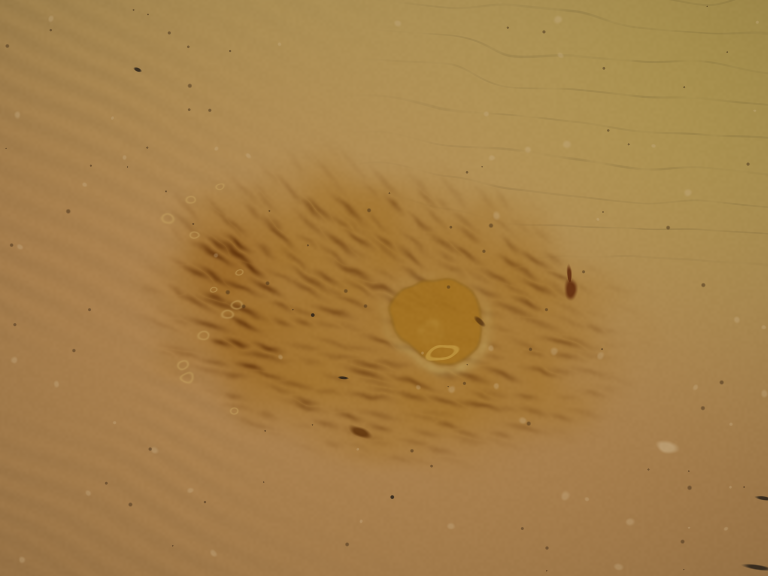
Give the GLSL for this texture, as a WebGL 2 fragment shader.

```glsl
#version 300 es
precision highp float;
// Warm skin with a streaked brown patch, an amber nodule and scattered specks.
uniform vec2 u_resolution;
out vec4 outColor;

#define PATCH_CENTRE vec2(0.67, 0.45)
#define PATCH_RADII vec2(0.42, 0.25)
#define PATCH_TILT -0.2
#define NODULE_CENTRE vec2(0.762, 0.444)
#define STREAK_CELL vec2(0.05, 0.03)
#define STREAK_WIDTH 0.0065
#define BUBBLES 12
#define RIDGE_STRENGTH 0.022
#define GRAIN 0.012

float hash(vec2 p) {
  vec3 q = fract(p.xyx * 0.1031);
  q += dot(q, q.yzx + 33.33);
  return fract((q.x + q.y) * q.z);
}

float noise(vec2 p) {
  vec2 i = floor(p), f = fract(p);
  f = f * f * (3.0 - 2.0 * f);
  return mix(mix(hash(i), hash(i + vec2(1, 0)), f.x),
             mix(hash(i + vec2(0, 1)), hash(i + vec2(1, 1)), f.x), f.y);
}

vec2 turn(vec2 p, float a) {
  float c = cos(a), s = sin(a);
  return vec2(c * p.x + s * p.y, c * p.y - s * p.x);
}

// Soft-edged ellipse
float spot(vec2 p, vec2 centre, vec2 radii, float angle) {
  return 1.0 - smoothstep(0.45, 1.1, length(turn(p - centre, angle) / radii));
}

float glow(vec2 p, vec2 centre, vec2 radii) {
  vec2 q = (p - centre) / radii;
  return exp(-dot(q, q));
}

float patchMask(vec2 p) {
  float r = length(turn(p - PATCH_CENTRE, PATCH_TILT) / PATCH_RADII);
  return 1.0 - smoothstep(0.6, 1.15, r + 0.16 * (noise(p * 14.0) - 0.5));
}

// Dark cluster along the left side of the patch
float leftDark(vec2 p) {
  return max(glow(p, vec2(0.375, 0.535), vec2(0.09, 0.085)),
             0.65 * glow(p, vec2(0.39, 0.39), vec2(0.11, 0.14)));
}

// Tapered dashes that steepen towards the top
float streaks(vec2 p) {
  float sum = 0.0;
  vec2 cell = floor(p / STREAK_CELL);
  for (int j = -2; j <= 2; j++)
    for (int i = -2; i <= 2; i++) {
      vec2 id = cell + vec2(i, j);
      vec2 c = (id + 0.1 + 0.8 * vec2(hash(id), hash(id + 37.0))) * STREAK_CELL;
      float slope = -mix(0.24, 0.88, smoothstep(0.36, 0.72, c.y));
      vec2 size = vec2(mix(0.018, 0.04, hash(id + 71.0)), STREAK_WIDTH);
      vec2 q = turn(p - c, slope + 0.2 * (hash(id + 53.0) - 0.5)) / size;
      float depth = mix(0.12, 0.6, hash(id + 91.0)) + 0.65 * leftDark(c);
      sum = max(sum, exp(-1.4 * dot(q, q)) * depth * patchMask(c));
    }
  return sum;
}

// Sparse specks, one candidate per grid cell
float specks(vec2 p, float scale, float rarity) {
  vec2 id = floor(p * scale), c = 0.25 + 0.5 * vec2(hash(id + 5.0), hash(id + 19.0));
  float r = mix(0.05, 0.16, hash(id + 29.0));
  return step(rarity, hash(id + 43.0)) * (1.0 - smoothstep(0.3 * r, r, length(fract(p * scale) - c)));
}

void main() {
  vec2 p = gl_FragCoord.xy / u_resolution.y;
  float aspect = u_resolution.x / u_resolution.y;
  vec2 w = p + 0.006 * (vec2(noise(p * 45.0), noise(p * 45.0 + 9.0)) - 0.5);

  // Skin: pink-tan lower left to yellow upper right, darker corners
  vec3 col = mix(vec3(0.67, 0.505, 0.305), vec3(0.70, 0.59, 0.345),
                 smoothstep(-0.1, 0.75, 0.35 * (p.x - 0.67) + p.y - 0.4));
  col = mix(col, vec3(0.69, 0.60, 0.30), 0.6 * glow(p, vec2(1.3, 0.95), vec2(0.35, 0.4)));
  vec2 edge = (p - vec2(0.5 * aspect, 0.53)) / vec2(0.5 * aspect, 0.5);
  col *= 1.03 - 0.075 * dot(edge, edge);

  // Broad skin ridges and fine creases
  float ridge = sin(turn(p, -0.45).y * 150.0 + 5.0 * noise(p * 5.0));
  col *= 1.0 + RIDGE_STRENGTH * ridge * (1.0 - smoothstep(0.25, 0.85, p.x)) * noise(p * 6.0 + 3.0);
  float crease = abs(fract((p.y + 0.1 * p.x) * 17.0 + 0.7 * noise(p * 9.0)) - 0.5);
  float upper = smoothstep(0.5, 0.62, p.y) * smoothstep(0.55, 0.9, p.x);
  col *= 1.0 - 0.09 * upper * (1.0 - smoothstep(0.01, 0.05, crease)) * noise(p * vec2(25, 60));

  // Pigmented patch and its streaks
  float stain = patchMask(p);
  col = mix(col, vec3(0.64, 0.455, 0.175), stain * (0.65 + 0.25 * noise(p * 18.0)));
  col = mix(col, vec3(0.56, 0.34, 0.09), 0.45 * stain * leftDark(p));
  col = mix(col, vec3(0.37, 0.19, 0.035), 0.85 * streaks(w));

  // Nodule: pale collar, amber body, small loop
  vec2 n = turn(w - NODULE_CENTRE, -0.5);
  float r = length(n / vec2(0.083, 0.072)) + 0.07 * sin(3.0 * atan(n.y, n.x) + 0.6);
  float low = smoothstep(0.05, -0.07, w.y - NODULE_CENTRE.y + 0.2 * (NODULE_CENTRE.x - w.x));
  float collar = exp(-pow((r - 1.12) / 0.13, 2.0)) * (0.2 + 0.8 * low);
  col = mix(col, vec3(0.72, 0.60, 0.34), 0.65 * collar * (0.5 + 0.7 * noise(p * 60.0)));
  col = mix(col, vec3(0.64, 0.445, 0.12), 0.85 * (1.0 - smoothstep(0.93, 1.03, r)));
  col = mix(col, vec3(0.53, 0.38, 0.12), 0.35 * exp(-pow((r - 0.98) / 0.04, 2.0)));
  col = mix(col, vec3(0.72, 0.56, 0.24), 0.5 * spot(w, vec2(0.75, 0.425), vec2(0.03, 0.025), 0.3) * noise(p * 70.0));
  float loopEdge = abs(length(turn(w - vec2(0.769, 0.388), 0.25) / vec2(0.026, 0.011)) - 1.0);
  col = mix(col, vec3(0.76, 0.60, 0.26), 0.75 * (1.0 - smoothstep(0.08, 0.3, loopEdge)));
  col = mix(col, vec3(0.30, 0.17, 0.05), 0.7 * spot(w, vec2(0.834, 0.443), vec2(0.012, 0.006), -0.6));

  // Pale bubbles strewn around the dark cluster
  for (int i = 0; i < BUBBLES; i++) {
    float k = float(i);
    vec2 c = vec2(0.28 + 0.17 * hash(vec2(k, 3)), 0.28 + 0.42 * (k + hash(vec2(k, 8))) / float(BUBBLES));
    float size = mix(0.005, 0.011, hash(vec2(k, 14)));
    float d = length((w - c) * vec2(0.85, 1.1)) / size;
    col = mix(col, vec3(0.76, 0.62, 0.36), 0.5 * exp(-pow((d - 0.8) / 0.22, 2.0)));
  }

  // Pale flakes and dark dust
  col = mix(col, vec3(0.78, 0.68, 0.52), 0.35 * specks(w, 17.0, 0.86));
  col = mix(col, vec3(0.78, 0.68, 0.52), 0.6 * spot(w, vec2(1.158, 0.226), vec2(0.022, 0.012), -0.2));
  col = mix(col, vec3(0.25, 0.17, 0.09), 0.5 * specks(p + 0.31, 29.0, 0.93));

  // Individual dark marks
  float red = max(spot(w, vec2(0.992, 0.497), vec2(0.013, 0.02), 0.0),
                  spot(w, vec2(0.989, 0.52), vec2(0.004, 0.022), 0.1));
  col = mix(col, vec3(0.36, 0.15, 0.04), 0.85 * red);
  col = mix(col, vec3(0.36, 0.19, 0.04), 0.8 * spot(w, vec2(0.627, 0.251), vec2(0.023, 0.009), -0.35));
  float ink = max(spot(p, vec2(0.543, 0.453), vec2(0.004), 0.0), spot(p, vec2(0.596, 0.344), vec2(0.01, 0.003), -0.1));
  ink = max(ink, max(spot(p, vec2(0.681, 0.137), vec2(0.004), 0.0), spot(p, vec2(0.239, 0.879), vec2(0.008, 0.004), -0.4)));
  ink = max(ink, max(spot(p, vec2(1.326, 0.135), vec2(0.016, 0.004), -0.15), spot(p, vec2(1.315, 0.015), vec2(0.028, 0.005), -0.15)));
  col = mix(col, vec3(0.15, 0.12, 0.09), 0.85 * ink);

  col += GRAIN * (noise(p * 190.0) - 0.5);
  outColor = vec4(col, 1.0);
}
```
